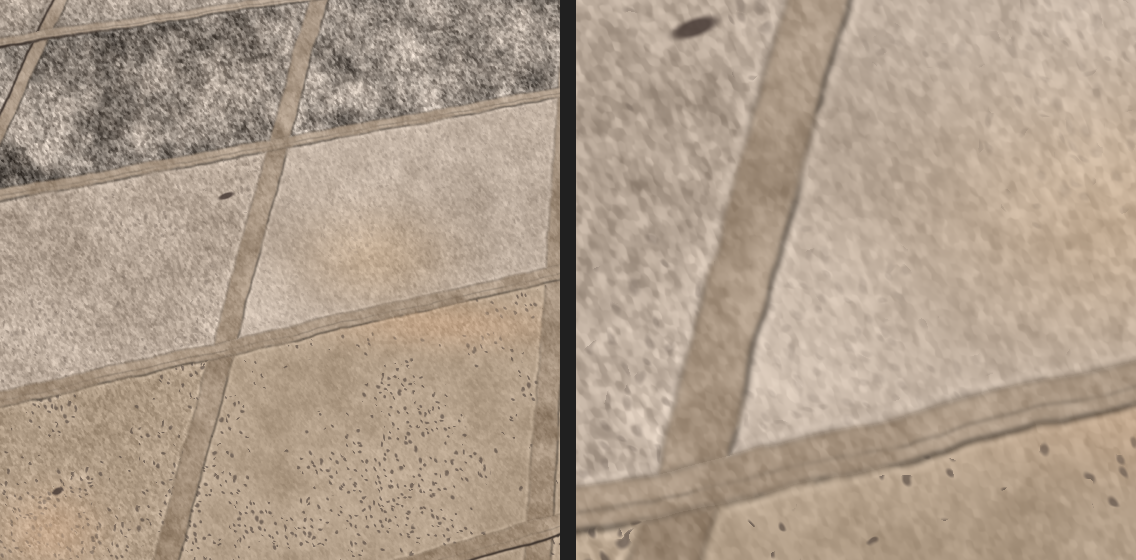
Left: the whole. Right: its middle third, enlarged.
Reproduce this texture procedurally as a WebGL 2 fragment shader.

```glsl
#version 300 es
precision highp float;
// Weathered stone paving in perspective: speckled slabs, clustered pits and soft mortar joints.
uniform vec2 u_resolution;
out vec4 fragColor;

float hash(vec2 p) {
  return fract(sin(dot(p, vec2(127.1, 311.7))) * 43758.5);
}

// Cellular noise: distance to nearest site, smooth blended value, nearest site's value.
vec3 cells(vec2 p) {
  float nearest = 9.0, nearestValue = 0.0, sum = 0.0, total = 0.0;
  for (int y = -1; y <= 1; y++) {
    for (int x = -1; x <= 1; x++) {
      vec2 cell = floor(p) + vec2(x, y);
      float value = hash(cell);
      float d = distance(p, cell + 0.1 + 0.8 * vec2(hash(cell + 17.3), hash(cell + 41.7)));
      float weight = exp(-6.0 * d * d);
      sum += weight * value;
      total += weight;
      if (d < nearest) { nearest = d; nearestValue = value; }
    }
  }
  return vec3(nearest, sum / total, nearestValue);
}

float mottle(vec2 p) {
  return 0.5 * cells(p).y + 0.3 * cells(p * 2.3 + 7.0).y + 0.2 * cells(p * 5.1 + 3.0).y;
}

float blob(vec2 p, vec2 center, vec2 radius) {
  vec2 d = (p - center) / radius;
  return exp(-dot(d, d));
}

float ridge(float d, float width) {
  return exp(-d * d / (width * width));
}

void main() {
  vec2 uv = gl_FragCoord.xy / u_resolution;
  float pixel = 1.0 / min(u_resolution.x, u_resolution.y);

  // Perspective grid, with slightly uneven joints
  vec2 p = uv + 0.008 * (vec2(mottle(uv * 14.0), mottle(uv * 14.0 + 50.0)) - 0.5);
  float level = (p.y - 0.262 * p.x) / (1.0 - 0.12 * p.x);
  float depth = 0.355 - 0.125 * level;
  vec2 size = vec2(0.663 - 0.205 * p.y, depth * depth / 0.2394);
  vec2 grid = vec2((p.x - 0.297 - 0.27 * p.y) / size.x, (0.925 - level) / depth);
  vec2 joint = round(grid), tile = floor(grid);
  vec2 offset = (grid - joint) * size;
  vec2 halfWidth = vec2(joint.x < 0.0 ? 0.027 : 0.035, 0.034) * size;
  vec2 edge = abs(offset) - halfWidth;
  float gap = min(edge.x, edge.y);

  // Noise layers from broad stains to fine grain
  float broad = mottle(uv * 6.0 + 2.0);
  float medium = mottle(uv * 19.0 + 9.0);
  vec2 slanted = vec2(uv.x + 0.35 * uv.y, uv.y);
  float grain = 0.5 * cells(slanted * vec2(180.0, 125.0)).y
              + 0.5 * cells(slanted * vec2(290.0, 220.0)).y - 0.5;

  // Slab rows: grimy at the back, pale in the middle, earthy in front
  float grime = tile.y < 0.0 ? 0.5 : 1.0 - step(0.5, tile.y);
  float earth = step(1.5, tile.y);
  vec3 stone = mix(vec3(0.735, 0.672, 0.612), vec3(0.70, 0.622, 0.535), earth);
  stone += 0.03 * (hash(tile + 5.0) - 0.5) + 0.13 * (broad - 0.5) + 0.11 * (medium - 0.5);
  float soot = 0.23 + 0.08 * tile.x + 0.7 * (0.5 - broad) + 0.5 * (0.5 - medium);
  soot += 0.12 * ridge(edge.y, 0.04) - 0.12 * blob(uv, vec2(0.42, 0.84), vec2(0.1, 0.08));
  stone *= 1.0 - grime * clamp(soot, 0.0, 0.5);
  stone = mix(stone, vec3(dot(stone, vec3(0.333))), 0.2 * grime);
  float rough = 0.26 + 0.24 * grime - 0.05 * earth - 0.1 * step(0.5, tile.y) * step(0.0, tile.x);
  stone += vec3(1.0, 0.98, 0.95) * grain * rough;

  // Warm worn patches
  float warm = blob(uv, vec2(0.09, 0.05), vec2(0.09, 0.07))
             + blob(p, vec2(0.80, 0.42), vec2(0.19, 0.04));
  stone = mix(stone, vec3(0.77, 0.645, 0.53) + 0.2 * grain, 0.75 * min(warm, 1.0) * earth);
  stone += vec3(0.03, 0.005, -0.03) * blob(uv, vec2(0.67, 0.54), vec2(0.13, 0.08));

  // Clustered dark pits of varied size
  vec3 pit = cells(slanted * vec2(92.0, 74.0) + 2.0 * medium);
  float cluster = smoothstep(0.46, 0.64, 0.55 * broad + 0.45 * medium);
  float present = step(0.97 - 0.62 * cluster, pit.z);
  float radius = 0.24 + 0.2 * fract(pit.z * 37.0);
  float pits = smoothstep(radius, 0.3 * radius, pit.x) * present;
  float pitDepth = 0.25 + 0.43 * earth - 0.12 * step(0.0, tile.x) * (1.0 - earth);
  stone = mix(stone, vec3(0.34, 0.29, 0.26), pits * pitDepth * (1.0 - 0.7 * min(warm, 1.0)));

  // Isolated stains
  vec2 tilted = vec2(uv.x, uv.y - 0.3 * uv.x);
  float stain = blob(tilted, vec2(0.404, 0.529), vec2(0.015, 0.006))
              + blob(tilted, vec2(0.103, 0.092), vec2(0.010, 0.007));
  stone = mix(stone, vec3(0.28, 0.23, 0.21), smoothstep(0.2, 0.75, stain) * 0.85);

  // Pale slab rim and mortar fill, lighter in the cross joints
  stone += 0.04 * ridge(gap - 0.005, 0.003);
  vec3 mortar = mix(vec3(0.61, 0.53, 0.445), vec3(0.66, 0.59, 0.52), uv.y);
  mortar += 0.03 * step(edge.y, 0.0) + 0.24 * (medium - 0.5) + 0.13 * grain;
  vec3 color = mix(mortar, stone, smoothstep(-0.002 - pixel, 0.002 + pixel, gap));

  // Broken dark edges, heavier on the lower and right sides, and a faint groove
  float worn = smoothstep(0.36, 0.62, medium);
  vec2 side = mix(vec2(0.12), vec2(0.30, 0.32), step(0.0, offset));
  float lineAcross = ridge(edge.y, 0.0028) * side.y;
  float lineAlong = ridge(edge.x, 0.0025) * side.x * step(0.0, edge.y);
  float groove = 0.13 * ridge(offset.y - 0.2 * halfWidth.y, 0.002);
  color *= 1.0 - max(max(lineAcross, lineAlong), groove) * (0.35 + 0.65 * worn);

  // Open cracks beside the outer joints
  float crackAcross = ridge(offset.y - halfWidth.y, 0.0026) * step(1.0, abs(joint.y - 1.5))
                    * (joint.y > 2.0 ? 1.0 : smoothstep(0.3, 0.0, uv.x));
  float crackAlong = ridge(offset.x + halfWidth.x, 0.0025) * step(joint.x, -0.5) * step(0.0, edge.y);
  color = mix(color, vec3(0.2, 0.16, 0.14), 0.75 * max(crackAcross, crackAlong));

  fragColor = vec4(clamp(color, 0.0, 1.0), 1.0);
}
```
